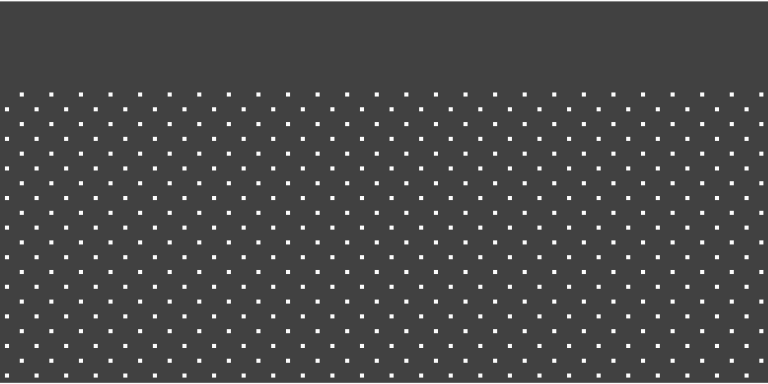
Write a Shadertoy shader that draws this pattern.

```glsl
// Staggered grid of small white squares on charcoal, with thin pale lines at top and bottom.

// Lengths are fractions of the canvas height
const vec3 CHARCOAL = vec3(0.255);
const vec3 WHITE = vec3(0.99);
const float STEP = 0.03852;          // row spacing, also half the column spacing
const float FIRST_ROW = 0.2461;      // depth of the first row below the top
const float FIRST_COLUMN = 0.0182;   // leftmost square centre, on odd rows
const float HALF_SIDE = 0.0053;
const float TOP_LINE = 0.0036;
const float BOTTOM_LINE = 0.0031;

// Pixel coverage of a shape from its signed distance
float coverage(float dist, float pixel) {
    return clamp(0.5 - dist / pixel, 0.0, 1.0);
}

// Squares in a brick layout, starting at the first row
float staggeredSquares(vec2 p, float pixel) {
    float row = floor((p.y - FIRST_ROW) / STEP + 0.5);
    float shift = FIRST_COLUMN + STEP * (1.0 - mod(row, 2.0));
    float column = floor((p.x - shift) / (2.0 * STEP) + 0.5);
    vec2 centre = vec2(shift + column * 2.0 * STEP, FIRST_ROW + row * STEP);
    vec2 edge = abs(p - centre) - HALF_SIDE;
    return coverage(edge.x, pixel) * coverage(edge.y, pixel) * step(0.0, row);
}

void mainImage(out vec4 fragColor, in vec2 fragCoord) {
    float pixel = 1.0 / iResolution.y;
    vec2 p = fragCoord * pixel;
    p.y = 1.0 - p.y; // depth below the top edge

    float ink = staggeredSquares(p, pixel);

    // Border lines
    ink = max(ink, coverage(p.y - TOP_LINE, pixel));
    ink = max(ink, coverage(1.0 - p.y - BOTTOM_LINE, pixel));

    fragColor = vec4(mix(CHARCOAL, WHITE, ink), 1.0);
}
```
